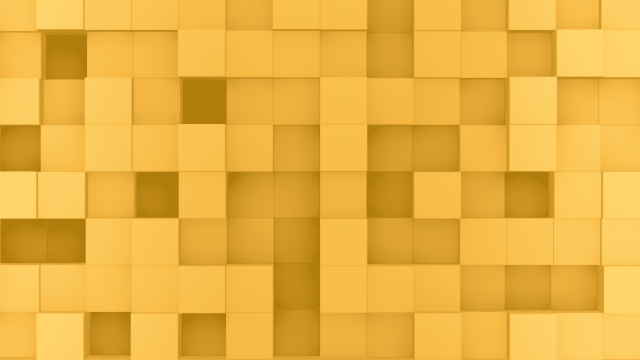
Write a Shadertoy shader that draws this background.

```glsl
// A wall of amber cubes pushed in and out at random, seen in shallow perspective.

const float ROWS_IN_VIEW = 7.93;   // block pitches per canvas height, at the back plane
const float ROW_SHIFT    = 0.18;   // vertical offset of the grid from the view centre
const float PERSPECTIVE  = 0.045;  // growth of a block from back plane to front plane
const float FLOOR_ROW    = -4.0;   // rows below this one form the floor
const float SEAM_WIDTH   = 0.025;
const float SEAM_DEPTH   = 0.13;
const float SHADOW       = 0.52;
const float SEED         = 4.7;
const int   SAMPLES      = 3;      // antialiasing samples per axis

const vec3 DEEP   = vec3(0.69, 0.49, 0.05);
const vec3 OCHRE  = vec3(0.87, 0.64, 0.20);
const vec3 AMBER  = vec3(0.97, 0.73, 0.27);
const vec3 BRIGHT = vec3(0.995, 0.83, 0.42);

float hash(vec2 p) {
    vec3 q = fract(vec3(p.xyx + SEED) * 0.1031);
    q += dot(q, q.yzx + 33.33);
    return fract((q.x + q.y) * q.z);
}

// Most blocks stand forward; a few are sunk far back.
float blockHeight(vec2 cell) {
    return pow(hash(cell + 50.0), 0.6);
}

vec3 ramp(float light) {
    vec3 c = mix(DEEP, OCHRE, clamp(light / 0.45, 0.0, 1.0));
    c = mix(c, AMBER, clamp((light - 0.45) / 0.25, 0.0, 1.0));
    return mix(c, BRIGHT, clamp((light - 0.70) / 0.30, 0.0, 1.0));
}

// Soft shade cast by the taller blocks around a point.
float occlusion(vec2 pos, vec2 cell, float h) {
    float sum = 0.0;
    for (int j = -1; j <= 1; j++)
    for (int i = -1; i <= 1; i++) {
        vec2 other = cell + vec2(i, j);
        float rise = max(blockHeight(other) - h, 0.0);
        float d = length(max(abs(pos - other - 0.5) - 0.5, 0.0));
        float weight = 1.0 + 0.2 * float(j);
        sum += weight * rise * exp(-2.2 * d / (rise + 0.3));
    }
    return sum;
}

float frontLight(vec2 pos, vec2 cell, float h, float glow) {
    vec2 f = abs(pos - cell - 0.5);
    float edge = 0.5 - max(f.x, f.y);
    float seam = 1.0 - smoothstep(0.0, SEAM_WIDTH, edge);
    float light = glow + 0.3 * (h - 0.7) + 0.04 * (pos.y - cell.y - 0.5);
    return light - SHADOW * occlusion(pos, cell, h) - SEAM_DEPTH * seam;
}

// Side faces: undersides are dark, upward faces catch light.
float sideLight(bool vertical, float y, float z, float glow) {
    float facing = vertical ? (y > 0.0 ? 0.14 : 0.55) : 0.32;
    return (facing + 0.5 * (glow - 0.7)) * (0.5 + 0.5 * z);
}

vec3 wall(vec2 p) {
    vec2 shift = vec2(0.0, ROW_SHIFT);
    vec2 outward = vec2(p.x < 0.0 ? -1.0 : 1.0, p.y < 0.0 ? -1.0 : 1.0);
    vec2 cell = floor(p / (1.0 + PERSPECTIVE) - shift);
    float glow = 0.68 + 0.28 * smoothstep(0.25, 1.0, abs(p.x) / 7.0);
    float z = 1.0;
    bool vertical = false;

    // Walk the view ray from the front plane back through the cells.
    for (int i = 0; i < 5; i++) {
        float h = cell.y < FLOOR_ROW ? 1.3 : blockHeight(cell);
        if (h >= z) return ramp(sideLight(vertical, p.y, z, glow));

        vec2 border = cell + max(outward, 0.0) + shift;
        vec2 leave = (p / border - 1.0) / PERSPECTIVE;
        float next = max(leave.x, leave.y);
        if (h >= next) {
            vec2 pos = p / (1.0 + PERSPECTIVE * h) - shift;
            return ramp(frontLight(pos, cell, h, glow));
        }
        z = next;
        vertical = leave.y > leave.x;
        cell += vertical ? vec2(0.0, outward.y) : vec2(outward.x, 0.0);
    }
    return DEEP;
}

void mainImage(out vec4 fragColor, in vec2 fragCoord) {
    vec3 color = vec3(0.0);
    for (int j = 0; j < SAMPLES; j++)
    for (int i = 0; i < SAMPLES; i++) {
        vec2 jitter = (vec2(i, j) + 0.5) / float(SAMPLES) - 0.5;
        vec2 p = (fragCoord + jitter - 0.5 * iResolution.xy) / iResolution.y;
        color += wall(p * ROWS_IN_VIEW + 1e-4);
    }
    fragColor = vec4(color / float(SAMPLES * SAMPLES), 1.0);
}
```
